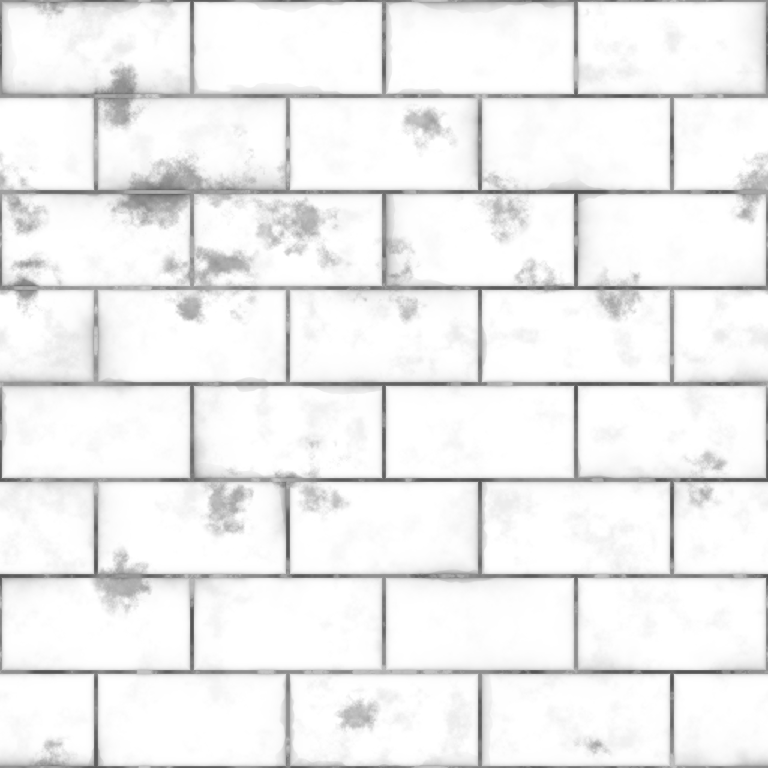
Write a WebGL 2 fragment shader that draws this texture.

```glsl
#version 300 es
precision highp float;
// Worn white bricks in running bond with thin grey mortar.
// Per-side grime, faint mottling and hashed crumbly stains are layered
// from wrapping value noise, so the square tiles without a seam.

#define COLUMNS 4.0
#define ROWS 8.0
#define MORTAR_HALF 0.0024
#define HALO_REACH 0.0022
#define GRIME_REACH 0.011
#define CHIP_REACH 0.075
#define STAIN_COUNT 24
#define STAIN_RADIUS 0.078
#define STAIN_DEPTH 0.36
#define MOTTLE 0.06

uniform vec2 u_resolution;
out vec4 fragColor;

const float TAU = 6.28319;
const float BRICK_WHITE = 1.0;
const float MORTAR_DARK = 0.34;
const float MORTAR_LIGHT = 0.56;
const float STAINED_MORTAR = 0.68;
const vec2 WORN_CENTER = vec2(0.27, 0.68);

// Integer hash of a cell and a seed, 0 to 1
float hash(vec2 cell, float seed) {
    uvec3 v = uvec3(ivec3(vec3(cell, seed))) * uvec3(73856u, 19349u, 83493u);
    uint h = v.x ^ (v.y * 2654u + 977u) ^ (v.z * 7919u);
    h = (h ^ (h >> 15)) * 739177u;
    h = (h ^ (h >> 13)) * 668265u;
    h ^= h >> 16;
    return float(h & 65535u) / 65535.0;
}

// Value noise that wraps after "period" cells
float noise(vec2 p, float period, float seed) {
    vec2 i = floor(p);
    vec2 f = p - i;
    f = f * f * (3.0 - 2.0 * f);
    vec2 a = mod(i, period);
    vec2 b = mod(i + 1.0, period);
    return mix(mix(hash(a, seed), hash(vec2(b.x, a.y), seed), f.x),
               mix(hash(vec2(a.x, b.y), seed), hash(b, seed), f.x), f.y);
}

// Five wrapping octaves, normalised to 0 to 1
float fbm(vec2 uv, float frequency, float seed) {
    float sum = 0.0, total = 0.0, gain = 1.0;
    for (int i = 0; i < 5; i++) {
        sum += gain * noise(uv * frequency, frequency, seed + float(i));
        total += gain;
        gain *= 0.6;
        frequency *= 2.0;
    }
    return sum / total;
}

// Wrapping weight, 1 in the most worn region and 0 opposite
float wornRegion(vec2 uv) {
    vec2 wave = 0.5 + 0.5 * cos(TAU * (uv - WORN_CENTER));
    return wave.x * wave.y;
}

// Scattered stains: wrapped discs, mostly on bed joints, crumbled by noise
float stains(vec2 uv) {
    float cover = 0.0;
    for (int i = 0; i < STAIN_COUNT; i++) {
        vec2 id = vec2(float(i), 5.0);
        vec2 center = vec2(hash(id, 1.0), hash(id, 2.0));
        center -= 0.09 * sin(TAU * (center - WORN_CENTER));
        float joint = floor(center.y * ROWS + 0.5) / ROWS;
        center.y = mix(center.y, joint, 0.85 * step(hash(id, 3.0), 0.6));
        float radius = STAIN_RADIUS * mix(0.45, 1.0, hash(id, 4.0))
                     * mix(0.7, 1.4, wornRegion(center));
        vec2 offset = abs(fract(uv - center + 0.5) - 0.5);
        cover = max(cover, 1.0 - length(offset) / radius);
    }
    float crumble = fbm(uv, 32.0, 11.0) - 0.5;
    return smoothstep(0.0, 0.35, cover)
         * smoothstep(0.0, 0.85, 0.7 * cover + 2.6 * crumble - 0.16);
}

void main() {
    vec2 uv = gl_FragCoord.xy / u_resolution;
    float pixel = 1.0 / min(u_resolution.x, u_resolution.y);

    // Running bond: every other course is shifted by half a brick
    float row = floor(uv.y * ROWS);
    float x = uv.x * COLUMNS + 0.5 * (1.0 - mod(row, 2.0));
    vec2 brick = vec2(mod(floor(x), COLUMNS), row);
    vec2 local = vec2(fract(x), fract(uv.y * ROWS));
    vec2 size = 1.0 / vec2(COLUMNS, ROWS);
    vec4 sides = vec4(local * size, (1.0 - local) * size);
    float edge = min(min(sides.x, sides.y), min(sides.z, sides.w));

    // Soft grime and ragged chips, chosen separately for each side
    float patches = fbm(uv, 8.0, 21.0);
    float ragged = fbm(uv, 32.0, 31.0);
    float grime = 0.0, chips = 0.0;
    for (int k = 0; k < 4; k++) {
        float strength = pow(hash(brick, 41.0 + float(k)), 3.0);
        float reach = GRIME_REACH * (0.35 + 1.3 * ragged);
        grime = max(grime, strength * exp(-sides[k] / reach));
        float chipped = step(0.75, hash(brick, 51.0 + float(k)));
        float rim = CHIP_REACH * (patches - 0.42) - sides[k];
        chips = max(chips, chipped * smoothstep(0.0, 0.003, rim)
                         * exp(-sides[k] / GRIME_REACH));
    }
    grime *= smoothstep(0.25, 0.65, patches);

    // Brick face
    float worn = wornRegion(uv);
    float mottle = smoothstep(0.5, 0.85, fbm(uv, 32.0, 61.0));
    float halo = exp(-max(edge - MORTAR_HALF, 0.0) / HALO_REACH);
    float stain = stains(uv);
    float face = BRICK_WHITE - MOTTLE * mottle * (0.3 + hash(brick, 71.0));
    face *= 1.0 - 0.34 * grime - 0.15 * chips;
    face *= 1.0 - 0.2 * halo * (0.5 + ragged);
    face *= 1.0 - STAIN_DEPTH * stain * (0.4 + 0.9 * ragged);

    // Mortar: dark runs, pale worn runs, bleached under stains
    float wear = smoothstep(0.3, 0.7, fbm(uv, 16.0, 81.0));
    float mortar = mix(MORTAR_DARK, MORTAR_LIGHT, wear) + 0.13 * worn;
    mortar += 0.2 * smoothstep(0.56, 0.72, ragged);
    mortar = mix(mortar, STAINED_MORTAR, 0.7 * stain);

    float line = clamp((MORTAR_HALF - edge) / pixel + 0.5, 0.0, 1.0);
    fragColor = vec4(vec3(mix(face, mortar, line)), 1.0);
}
```
